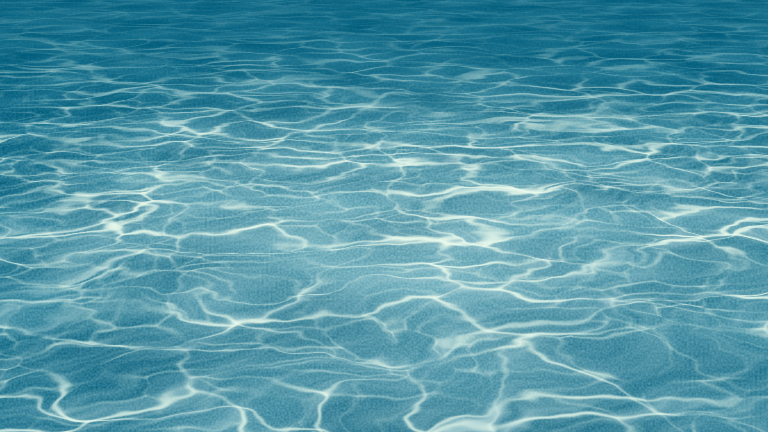
Reproduce this texture procedurally as a WebGL 1 fragment shader.

```glsl
precision highp float;
// Sunlit sea floor seen in perspective: a net of bright caustic lines over teal sand.
// Warped Voronoi borders make the net, zero lines of gradient noise the long crests,
// and stretched noise the wisps; everything fades into deep water at the top.

uniform vec2 u_resolution;

#define HORIZON 1.35
#define FLOOR_SCALE vec2(4.0, 12.5)
#define LINE_WIDTH 0.022
#define LINE_LIGHT 0.95
#define HALO_LIGHT 0.27
#define WISP_LIGHT 0.42
#define GRAIN 0.10
#define SAND_COLOR vec3(0.28, 0.555, 0.635)
#define DEEP_COLOR vec3(0.05, 0.405, 0.52)
#define HALO_COLOR vec3(0.66, 0.81, 0.83)
#define LIGHT_COLOR vec3(0.93, 0.99, 0.93)

vec2 hash2(vec2 p) {
  vec2 k = vec2(dot(p, vec2(127.1, 311.7)), dot(p, vec2(269.5, 183.3)));
  return fract(sin(k) * 43758.5);
}

vec2 gradientAt(vec2 cell) {
  float angle = 6.2832 * hash2(cell).x;
  return vec2(cos(angle), sin(angle));
}

// Gradient noise, about -0.7 to 0.7
float noise(vec2 p) {
  vec2 i = floor(p), f = p - i;
  vec2 u = f * f * f * (f * (f * 6.0 - 15.0) + 10.0);
  vec2 e = vec2(1.0, 0.0);
  float low = mix(dot(gradientAt(i), f), dot(gradientAt(i + e), f - e), u.x);
  float high = mix(dot(gradientAt(i + e.yx), f - e.yx),
                   dot(gradientAt(i + 1.0), f - 1.0), u.x);
  return mix(low, high, u.y);
}

vec2 warp(vec2 p, float frequency) {
  return vec2(noise(p * frequency), noise(p * frequency + 37.4));
}

// Voronoi borders: x = sharp line, y = soft halo; level borders shine most
vec2 causticNet(vec2 p, float width) {
  vec2 cell = floor(p), f = p - cell;
  vec2 nearestCell = vec2(0.0), nearest = vec2(8.0);
  for (int j = -1; j <= 1; j++) {
    for (int i = -1; i <= 1; i++) {
      vec2 o = vec2(float(i), float(j));
      vec2 r = o + hash2(cell + o) - f;
      if (dot(r, r) < dot(nearest, nearest)) {
        nearest = r;
        nearestCell = o;
      }
    }
  }
  vec2 net = vec2(0.0);
  for (int j = -2; j <= 2; j++) {
    for (int i = -2; i <= 2; i++) {
      vec2 o = nearestCell + vec2(float(i), float(j));
      vec2 r = o + hash2(cell + o) - f;
      vec2 across = r - nearest;
      float gap = length(across);
      if (gap > 0.001) {
        across /= gap;
        float border = max(dot(0.5 * (r + nearest), across), 0.0);
        float level = abs(across.y);
        float t = border / (width * mix(0.55, 1.0, level));
        net += mix(0.4, 1.0, level) * vec2(exp(-t * t), exp(-border / 0.10));
      }
    }
  }
  return net;
}

void main() {
  vec2 p = gl_FragCoord.xy / u_resolution.y;
  float side = gl_FragCoord.x / u_resolution.x - 0.5;

  // Project onto the floor; lines widen with depth to stay smooth
  float depth = 1.0 / (HORIZON - p.y);
  vec2 q = vec2((p.x - 0.89) * depth, depth) * FLOOR_SCALE;
  float width = LINE_WIDTH + 0.016 * depth * depth;
  float nearness = 1.0 - smoothstep(0.55, 1.0, p.y);
  vec2 bent = q + 0.6 * warp(q, 0.8) + 0.2 * warp(q, 2.3) + 0.07 * nearness * warp(q, 5.5);

  // Slanting wisps in three sizes
  vec2 slant = vec2(bent.x + bent.y, bent.y - bent.x) * 0.7;
  float strand = noise(slant * vec2(0.7, 3.0));
  float threads = noise(slant * vec2(1.2, 6.5) + 21.0);
  float hairs = noise(slant * vec2(2.2, 12.0) + 63.0) * nearness;

  // Coarse net with uneven, broken strength, and a faint finer one
  float patches = smoothstep(-0.35, 0.35, noise(q * 0.6 + 11.0));
  float broken = smoothstep(-0.45, 0.3, noise(bent * 1.6 + 7.0));
  vec2 net = causticNet(bent, width) * mix(0.2, 1.1, patches) * vec2(mix(0.35, 1.2, broken), 1.0);
  vec2 fine = causticNet(bent * 1.9 + 5.3, width * 1.9);
  net += fine * vec2(0.38, 0.15) * nearness * (1.0 - 0.5 * patches) * broken;

  // Long crests with a streaky skirt on one side
  float crest = noise(bent * vec2(0.24, 0.65) + 3.7) + 0.03 * threads;
  float crestLine = exp(-pow(crest / (width * 0.5), 2.0)) * mix(0.3, 1.0, broken);
  float skirt = step(0.0, crest) * exp(-crest / 0.10) + step(crest, 0.0) * exp(crest / 0.02);
  skirt *= clamp(0.6 + 1.2 * threads + 0.8 * strand, 0.0, 1.2);
  float wisps = pow(max(1.0 - 2.8 * abs(strand), 0.0), 2.0) - 0.2 + 0.8 * threads + 0.7 * hairs;
  wisps *= (0.45 + 0.6 * skirt + 0.35 * net.y) * nearness;

  // Water colour: deeper with distance and toward the sides
  float deep = smoothstep(0.46, 0.98, p.y);
  float vignette = side * side * (side < 0.0 ? 2.4 : 1.3);
  vec3 color = mix(SAND_COLOR, DEEP_COLOR, clamp(deep + vignette, 0.0, 1.0));
  color += vec3(0.13, 0.10, 0.08) * exp(-pow((p.y - 0.47) / 0.24, 2.0)) * (1.0 - vignette);
  color += vec3(0.16, 0.13, 0.11) * noise(q * vec2(0.8, 0.6) + 50.0) * mix(0.5, 1.0, nearness);
  color += GRAIN * noise(p * 190.0) * (0.3 + nearness * 0.7);

  // Light: halo and wisps first, then the bright lines
  float fade = mix(0.12, 1.0, nearness);
  float halo = HALO_LIGHT * (net.y + skirt) + WISP_LIGHT * wisps;
  color = mix(color, HALO_COLOR, clamp(halo * fade, -0.25, 0.85));
  float shine = 1.0 - exp(-1.5 * (net.x + crestLine * mix(0.4, 0.9, patches)));
  color = mix(color, LIGHT_COLOR, LINE_LIGHT * shine * fade);
  gl_FragColor = vec4(clamp(color, 0.0, 1.0), 1.0);
}
```
